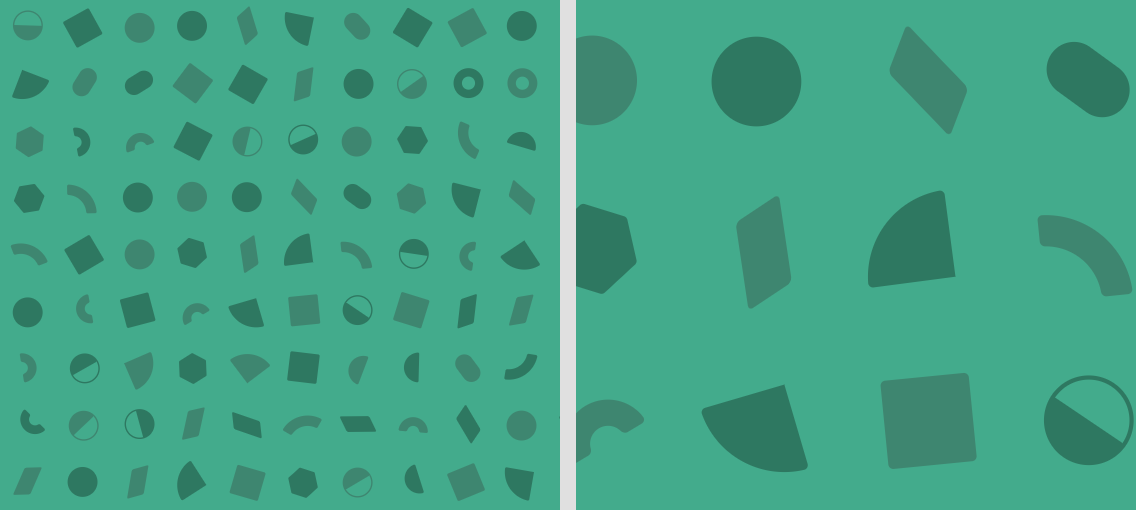
Left: the whole. Right: its middle third, enlarged.
A WebGL 1 fragment shader for this pattern:

```glsl
precision highp float;
// Ten by nine grid of small flat geometric shapes on a green ground.
// Each cell hashes its index to pick a shape, a turn and a slight shift;
// the two shape tones alternate as a checkerboard. Unit: 1/100 of the width.

uniform vec2 u_resolution;

const float PI = 3.14159265;
const vec2 PITCH = vec2(9.79, 10.16);
const vec2 FIRST_CENTRE = vec2(5.14, 5.03);
const float CORNER = 0.3;
const float DISC = 2.67;
const vec3 GROUND = vec3(0.263, 0.671, 0.549);
const vec3 LIGHT = vec3(0.245, 0.525, 0.440);
const vec3 DARK = vec3(0.180, 0.470, 0.380);

float hash(vec2 cell, float seed) {
  vec3 q = fract(vec3(cell.xyx + seed) * vec3(0.1031, 0.1130, 0.0973));
  q += dot(q, q.yzx + 33.33);
  return fract((q.x + q.y) * q.z);
}

mat2 rotation(float angle) {
  float c = cos(angle), s = sin(angle);
  return mat2(c, s, -s, c);
}

// Intersection of two distances with a rounded corner
float roundAnd(float a, float b, float r) {
  vec2 d = vec2(a, b) + r;
  return min(max(d.x, d.y), 0.0) + length(max(d, 0.0)) - r;
}

// Wedge opening upwards from the origin
float wedge(vec2 p, float halfAngle) {
  return abs(p.x) * cos(halfAngle) - p.y * sin(halfAngle);
}

float polygon(vec2 p, float sides, float apothem, float r) {
  float slice = 2.0 * PI / sides;
  float a = mod(atan(p.y, p.x), slice) - 0.5 * slice;
  vec2 q = length(p) * vec2(cos(a), sin(a));
  float inner = apothem - r;
  float halfSide = inner * tan(0.5 * slice);
  vec2 d = q - vec2(inner, clamp(q.y, -halfSide, halfSide));
  return length(d) * sign(d.x) - r;
}

float ring(vec2 p, float radius, float halfWidth) {
  return abs(length(p) - radius) - halfWidth;
}

float arc(vec2 p, float radius, float halfWidth, float halfAngle) {
  return roundAnd(ring(p, radius, halfWidth), wedge(p, halfAngle), CORNER);
}

float sector(vec2 p, float radius, float halfAngle) {
  return roundAnd(length(p) - radius, wedge(p, halfAngle), CORNER);
}

float halfFilledDisc(vec2 p, float radius, float line) {
  float outline = ring(p, radius - 0.5 * line, 0.5 * line);
  return min(outline, max(length(p) - radius, p.y));
}

float parallelogram(vec2 p, vec2 halfSize, float slope) {
  float ends = (abs(p.y - slope * p.x) - halfSize.y) / sqrt(1.0 + slope * slope);
  return roundAnd(abs(p.x) - halfSize.x, ends, CORNER);
}

float capsule(vec2 p, float halfLength, float radius) {
  p.y -= clamp(p.y, -halfLength, halfLength);
  return length(p) - radius;
}

// Shape choice by weight: pick runs from 0 to 90
float shapeDistance(vec2 p, float pick) {
  if (pick < 12.0) return polygon(p, 6.0, 2.41, CORNER);
  if (pick < 22.0) return halfFilledDisc(p, DISC, 0.25);
  if (pick < 32.0) return parallelogram(p, vec2(1.4, 2.65), 0.47);
  if (pick < 41.0) return length(p) - DISC;
  if (pick < 50.0) return polygon(p, 4.0, 2.64, CORNER);
  if (pick < 58.0) return arc(p + vec2(0.0, 1.4), 1.85, 0.78, 0.5 * PI);
  if (pick < 65.0) return ring(p, 1.92, 0.75);
  if (pick < 72.0) return sector(p + vec2(0.0, 2.6), 5.21, 0.25 * PI);
  if (pick < 77.0) return arc(p + vec2(0.0, 3.8), 4.27, 0.93, 0.25 * PI);
  if (pick < 82.0) return capsule(p, 1.04, 1.63);
  if (pick < 87.0) return polygon(p, 3.0, 1.45, CORNER);
  return sector(p + vec2(0.0, 1.2), DISC, 0.5 * PI);
}

void main() {
  float pixel = 100.0 / u_resolution.x;
  vec2 grid = (gl_FragCoord.xy * pixel - FIRST_CENTRE) / PITCH;
  vec2 cell = floor(grid + 0.5);
  vec2 p = (grid - cell) * PITCH;

  // Per-cell shift and turn
  p -= 0.5 * (vec2(hash(cell, 11.0), hash(cell, 23.0)) - 0.5);
  p = rotation(2.0 * PI * hash(cell, 37.0)) * p;

  float d = shapeDistance(p, 90.0 * hash(cell, 53.0));
  float coverage = clamp(0.5 - d / pixel, 0.0, 1.0);
  vec3 tone = mix(LIGHT, DARK, mod(cell.x + cell.y, 2.0));
  gl_FragColor = vec4(mix(GROUND, tone, coverage), 1.0);
}
```
